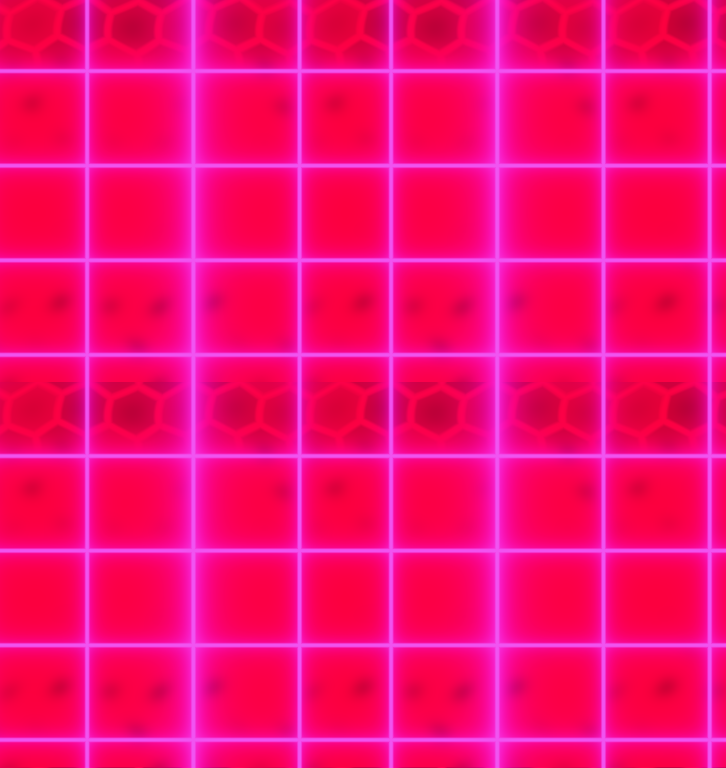
This pattern is drawn by a Shadertoy shader. Its source:

```glsl
// Glowing violet grid over a red field with a repeating band of dark hexagonal cells.

// Lengths are fractions of the canvas height
#define TILE vec2(0.534, 0.5013)         // size of one grid tile
#define TILE_START vec2(0.5, 0.4974)     // tile corner, measured from the top left
#define LINE_PITCH vec2(0.1383, 0.1232)  // spacing of the grid lines
#define FIRST_LINE vec2(0.0092, 0.0964)  // first lines inside a tile
#define LINE_HALF 0.0026
#define GLOW_REACH 0.012
#define FLARE_PERIOD 0.3945              // spacing of the wide vertical flares
#define FLARE_X 0.2526
#define CELL_SIZE vec2(0.06575, 0.0521)  // hexagon column and row spacing
#define BASE_COLOR vec3(0.99, 0.0, 0.24)
#define DARK_COLOR vec3(0.66, 0.0, 0.17)
#define LINE_COLOR vec3(0.94, 0.34, 0.95)

float hash(vec2 p) {
    return fract(sin(dot(p, vec2(127.1, 311.7))) * 43758.55);
}

// Distance to the nearest line of a repeating set
vec2 repeatDistance(vec2 p, vec2 pitch) {
    return abs(mod(p + 0.5 * pitch, pitch) - 0.5 * pitch);
}

// Pointed-top hexagons: xy = offset from the cell centre, zw = cell id
vec4 hexCell(vec2 p) {
    vec2 s = vec2(1.0, 1.732);
    vec2 idA = floor(p / s + 0.5);
    vec2 idB = floor(p / s) + 0.5;
    vec2 a = p - idA * s;
    vec2 b = p - idB * s;
    return dot(a, a) < dot(b, b) ? vec4(a, idA) : vec4(b, idB);
}

// Darkness of the hexagon band and of the faint spots around it
float cellShade(float x, float depth) {
    vec2 h = (vec2(x, depth) - vec2(0.0456, 0.0365)) / CELL_SIZE * vec2(1.0, 0.866);
    // Slight wobble that repeats every six columns
    h += 0.06 * sin(h.yx * vec2(4.0, 2.0944) + vec2(1.0, 0.4));
    vec4 cell = hexCell(h);
    float strength = hash(vec2(mod(cell.z, 6.0), cell.w * 2.0 + 3.0));

    vec2 q = abs(cell.xy);
    float wall = 0.5 - max(q.x, 0.5 * q.x + 0.866 * q.y);
    float r = length(cell.xy);

    float band = 1.0 - smoothstep(0.05, 0.098, depth);
    float body = smoothstep(0.03, 0.12, wall) * (0.62 + 0.38 * exp(-r * r * 9.0));
    float veil = 0.22 * (1.0 - smoothstep(0.0, 0.085, depth));
    float hexes = band * body * mix(0.4, 0.95, strength);

    float fromMiddle = abs(depth / TILE.y - 0.5) * 2.0;
    float spots = 0.65 * strength * strength * exp(-r * r * 18.0)
                * smoothstep(0.1, 0.6, fromMiddle) * (1.0 - band);
    return clamp(max(hexes, veil * smoothstep(0.0, 0.1, wall)) + spots, 0.0, 1.0);
}

void mainImage(out vec4 fragColor, in vec2 fragCoord) {
    vec2 p = fragCoord / iResolution.y;
    p.y = 1.0 - p.y;
    vec2 local = mod(p - TILE_START, TILE);

    // Grid distances, including the first line beyond the tile's right side
    vec2 d = repeatDistance(local - FIRST_LINE, LINE_PITCH);
    d.x = min(d.x, TILE.x + FIRST_LINE.x - local.x);
    float flareDist = repeatDistance(vec2(p.x - FLARE_X), vec2(FLARE_PERIOD)).x;

    // Red field and dark cells
    vec3 color = mix(BASE_COLOR, DARK_COLOR, cellShade(p.x, local.y));

    // Halo of the lines and the wide flares
    vec2 halo = vec2(0.72, 0.58) * exp(-d / GLOW_REACH);
    float flare = 0.62 * exp(-flareDist / 0.03);
    float glow = 1.0 - (1.0 - halo.x) * (1.0 - halo.y) * (1.0 - flare);
    vec3 glowColor = vec3(0.97, 0.24 * glow * glow, 0.92);
    color = mix(color, glowColor, glow);

    // Bright line cores
    float soft = max(0.0016, 0.75 / iResolution.y);
    vec2 core = 1.0 - smoothstep(LINE_HALF - soft, LINE_HALF + soft, d);
    color = mix(color, LINE_COLOR, max(core.x, core.y) * 0.95);

    fragColor = vec4(color, 1.0);
}
```
